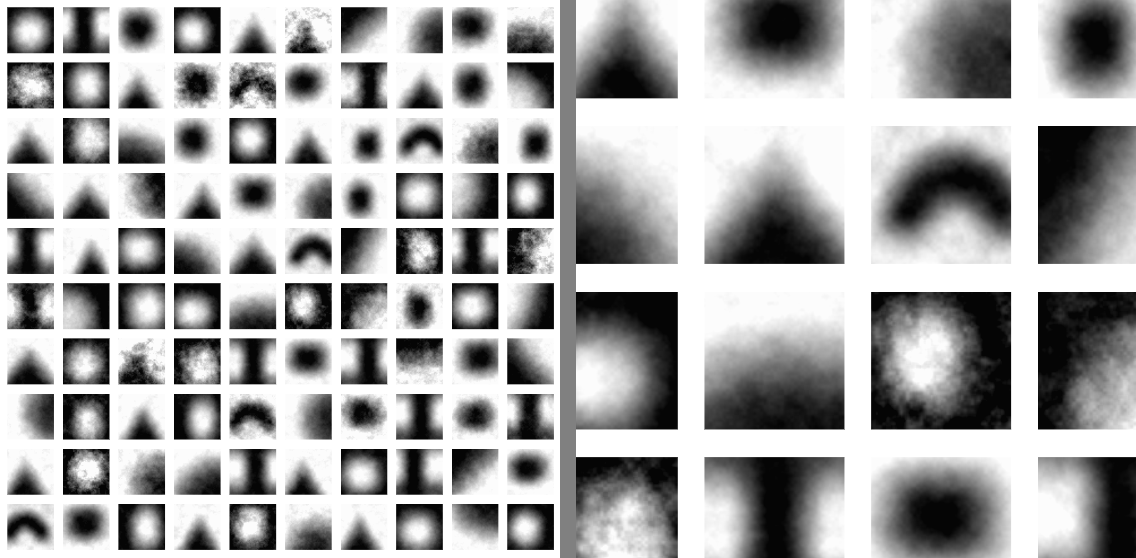
Left, the full canvas; right, a detail of the centre.
Give the GLSL for this pattern, as a Shadertoy shader.

```glsl
float hash(vec2 p) {
    vec3 q = fract(p.xyx * 0.1031);
    q += dot(q, q.yzx + 33.33);
    return fract((q.x + q.y) * q.z);
}

float valueNoise(vec2 p) {
    vec2 i = floor(p), f = fract(p);
    f = f * f * (3.0 - 2.0 * f);
    return mix(mix(hash(i), hash(i + vec2(1, 0)), f.x),
               mix(hash(i + vec2(0, 1)), hash(i + vec2(1, 1)), f.x), f.y);
}

// Cloudy mottling, centred on zero
float mottle(vec2 p) {
    float sum = 0.0, amp = 0.5;
    for (int i = 0; i < 4; i++) {
        sum += amp * (valueNoise(p) - 0.5);
        p = p * 1.9 + 17.3;
        amp *= 0.68;
    }
    return sum;
}

// Soft superellipse: 1 in the middle, 0 outside
float blob(vec2 p, vec2 radius, float power) {
    vec2 a = pow(abs(p / radius), vec2(power));
    return 1.0 - smoothstep(0.15, 1.55, pow(a.x + a.y, 1.0 / power));
}

// Dark mound rising from the lower edge
float mound(vec2 p, float slope) {
    return smoothstep(-0.35, 0.95, slope * sqrt(p.x * p.x + 0.04) + 0.75 * p.y);
}

// Dark arch with a light hollow below
float arch(vec2 p) {
    float ring = abs(length((p + vec2(0.0, 0.6)) * vec2(1.0, 0.85)) - 0.72);
    float shade = 0.9 * smoothstep(0.0, 0.62, ring);
    return mix(0.95, shade, smoothstep(-1.0, -0.15, p.y));
}

// Dark upright band between two light lobes
float column(vec2 p) {
    float sides = smoothstep(0.05, 0.8, abs(p.x));
    return sides * (1.0 - 0.75 * smoothstep(0.15, 1.2, abs(p.y - 0.15)));
}

float tileShade(vec2 p, vec2 id) {
    vec2 seed = id * 7.0 + 3.0;
    float a = hash(seed), b = hash(seed + 41.0), c = hash(seed + 83.0);
    float kind = fract(0.618 * (id.x + 10.0 * id.y) + 0.4 * hash(seed + 127.0));
    vec2 q = p - (vec2(a, b) - 0.5) * vec2(0.5, 0.4);
    float shade;

    if (kind < 0.27) {
        shade = blob(q + vec2(0.0, 0.1), vec2(mix(0.6, 0.9, c), mix(0.75, 1.0, a)), 2.1);
    } else if (kind < 0.46) {
        shade = 1.0 - blob(q, vec2(mix(0.55, 0.9, b), mix(0.6, 0.85, c)), mix(2.0, 3.0, a));
    } else if (kind < 0.60) {
        shade = mound(vec2(q.x, p.y), mix(0.8, 1.6, c));
    } else if (kind < 0.81) {
        float angle = 6.2832 * a;
        float ramp = dot(p, vec2(cos(angle), sin(angle)));
        float bend = (b - 0.5) * dot(p, p);
        shade = smoothstep(-0.95, 0.95, ramp + bend);
    } else if (kind < 0.91) {
        shade = arch(vec2(q.x, p.y));
    } else {
        shade = column(q);
    }

    // Most tiles are smooth, a few are grainy
    float grain = mix(0.2, 1.0, pow(hash(seed + 211.0), 7.0));
    shade += grain * mottle(p * 3.0 + seed * 5.0);
    // Faint woven cells
    shade += 0.05 * grain * (hash(floor(p * 14.0) + seed * 11.0) - 0.5);
    return clamp(shade, 0.02, 0.99);
}

void mainImage(out vec4 fragColor, in vec2 fragCoord) {
    vec2 uv = fragCoord / iResolution.xy;

    // Ten by ten grid, rows counted from the top
    vec2 pitch = vec2(0.0992, 0.0989);
    vec2 tileSize = vec2(0.84, 0.833);
    vec2 grid = (vec2(uv.x, 1.0 - uv.y) - 0.013) / pitch;
    vec2 id = floor(grid), cell = fract(grid);

    // Tile coordinates from -1 to 1, upward positive
    vec2 p = (2.0 * cell / tileSize - 1.0) * vec2(1, -1);

    // Smoothed tile edge over the white gaps
    vec2 inset = (0.5 * tileSize - abs(cell - 0.5 * tileSize)) * pitch * iResolution.xy;
    float cover = clamp(min(inset.x, inset.y) + 0.5, 0.0, 1.0);

    fragColor = vec4(vec3(mix(1.0, tileShade(p, id), cover)), 1.0);
}
```
